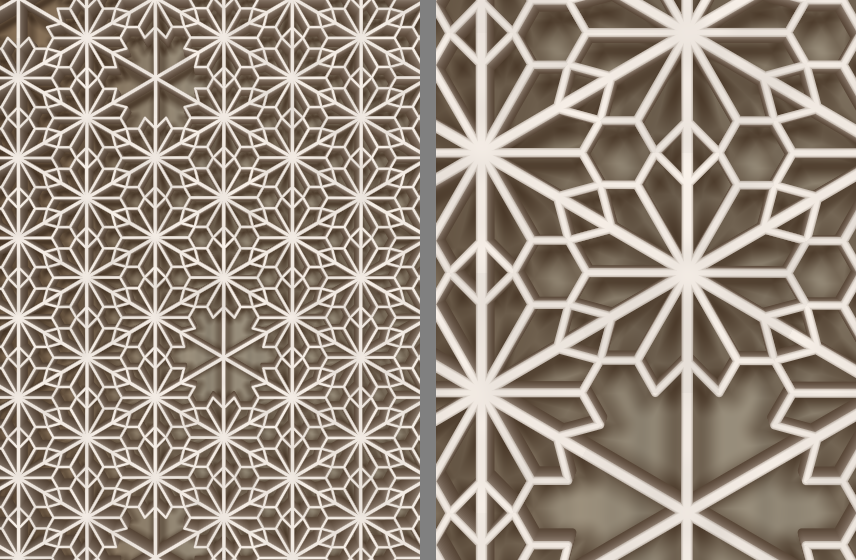
Left, the full canvas; right, a detail of the centre.
This pattern is drawn by a WebGL 1 fragment shader. Its source:

```glsl
precision highp float;
// Wooden lattice of interlocking twelve-rayed stars in front of a shaded board.
uniform vec2 u_resolution;

const float PI = 3.14159265;

float hash(vec2 p) {
  return fract(sin(dot(p, vec2(127.1, 311.7))) * 43758.5453);
}

float noise(vec2 p) {
  vec2 i = floor(p), f = fract(p);
  f = f * f * (3.0 - 2.0 * f);
  return mix(mix(hash(i), hash(i + vec2(1, 0)), f.x),
             mix(hash(i + vec2(0, 1)), hash(i + vec2(1, 1)), f.x), f.y);
}

float segment(vec2 p, vec2 a, vec2 b) {
  vec2 ab = b - a;
  return length(p - a - ab * clamp(dot(p - a, ab) / dot(ab, ab), 0.0, 1.0));
}

// Canvas position to lattice units: neighbouring stars are 1 apart
vec2 toLattice(vec2 p) {
  return (p - vec2(0.3997, 0.504)) * vec2(7.08, 7.0);
}

// Nearest point of the triangular lattice
vec2 nearestStar(vec2 g) {
  vec2 period = vec2(1.7320508, 1.0);
  vec2 a = floor(g / period + 0.5) * period;
  vec2 b = (floor(g / period) + 0.5) * period;
  return distance(g, a) < distance(g, b) ? a : b;
}

// A few stars are left out, leaving only the long bars
bool isOpen(vec2 star) {
  float d = min(distance(star, vec2(0.0, -1.0)), distance(star, vec2(-0.866, 2.5)));
  d = min(d, min(distance(star, vec2(-2.598, 3.5)), distance(star, vec2(-0.866, -3.5))));
  return d < 0.1;
}

// Zigzag petal outline within one 30 degree sector
float petal(vec2 v) {
  vec2 tip = vec2(0.5, 0.134), valley = vec2(0.366, 0.2113);
  return min(segment(v, vec2(0.366, 0.0), tip), segment(v, tip, valley)) - 0.0175;
}

// Signed distance to the strips, negative inside
float lattice(vec2 g) {
  vec2 star = nearestStar(g);
  vec2 q = g - star;
  float a = abs(mod(atan(q.x, q.y + 1e-5) + PI / 6.0, PI / 3.0) - PI / 6.0);
  vec2 v = length(q) * vec2(cos(a), sin(a));
  float d = min(v.y - 0.024, petal(vec2(1.0 - v.x, v.y)));
  if (!isOpen(star)) {
    d = min(d, petal(v));
    d = min(d, segment(v, vec2(0.0), vec2(0.366, 0.2113)) - 0.019);
  }
  return d;
}

float shadow(vec2 g) {
  return 1.0 - smoothstep(-0.03, 0.085, lattice(g));
}

void main() {
  vec2 p = gl_FragCoord.xy / u_resolution.y;
  float pixel = 7.0 / u_resolution.y;
  vec2 eye = vec2(0.40, 0.55);
  vec2 fromEye = p - eye;
  p += 0.0012 * (vec2(noise(p * 6.0), noise(p * 6.0 + 40.0)) - 0.5);

  // Board: warm on the left, greyer on the right, with vertical grain
  float warmth = 1.0 - smoothstep(0.0, 0.4, p.x);
  vec3 board = mix(vec3(0.58, 0.54, 0.47), vec3(0.58, 0.48, 0.37), warmth);
  float grain = noise(p * vec2(110.0, 5.0)) + noise(p * vec2(35.0, 3.0));
  board *= 0.92 + 0.08 * grain;

  // Soft shadows from two lights
  vec2 back = toLattice(p + fromEye * 0.045);
  float shade = 0.5 * (shadow(back + vec2(0.05, 0.06)) + shadow(back + vec2(-0.06, 0.04)));
  vec3 color = mix(board, vec3(0.26, 0.19, 0.13), 0.9 * shade);
  color *= 1.0 - 0.12 * warmth;

  // Strip sides, layered from the board up to the front
  for (int i = 0; i < 10; i++) {
    float depth = 1.0 - float(i) / 10.0;
    float side = lattice(toLattice(p + fromEye * 0.038 * depth));
    vec3 wall = mix(vec3(0.62, 0.56, 0.51), vec3(0.35, 0.28, 0.22), sqrt(depth));
    wall *= 1.0 - 0.1 * warmth;
    color = mix(color, wall, clamp(0.5 - side / pixel, 0.0, 1.0));
  }

  // Pale front faces with softer rims and a tone for each strip
  vec2 g = toLattice(p);
  vec2 star = nearestStar(g);
  vec2 q = g - star;
  float strip = floor(atan(q.y, q.x + 1e-5) * 6.0 / PI + 0.5);
  float front = lattice(g);
  float tone = hash(floor(star * 4.0 + 0.5) + strip * 7.3);
  vec3 face = mix(vec3(0.79, 0.75, 0.71), vec3(0.95, 0.92, 0.89),
                  smoothstep(0.0, 0.012, -front));
  face *= 0.96 + 0.05 * tone * smoothstep(0.05, 0.15, length(q));
  face += 0.03 * (1.0 - smoothstep(0.0, 0.15, length(q)));
  face *= 0.98 + 0.04 * noise(p * 60.0);
  color = mix(color, face, clamp(0.5 - front / pixel, 0.0, 1.0));

  gl_FragColor = vec4(color, 1.0);
}
```
